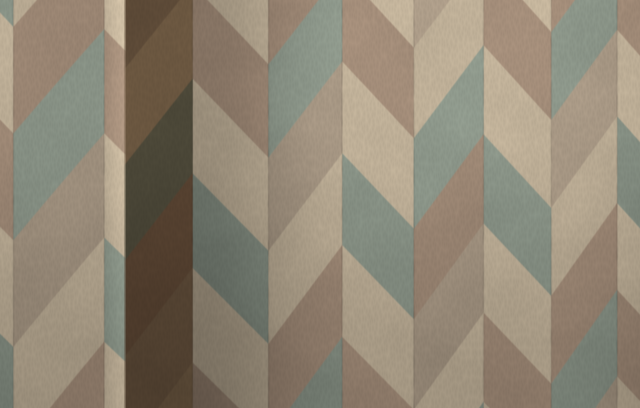
Reproduce this pattern procedurally as a Shadertoy shader.

```glsl
// Lengths are fractions of the canvas width, y measured downward
const vec3 CREAM = vec3(0.755, 0.695, 0.6);
const vec3 GREY  = vec3(0.67, 0.607, 0.53);
const vec3 PINK  = vec3(0.635, 0.548, 0.472);
const vec3 TEAL  = vec3(0.55, 0.59, 0.54);
const vec3 RECESS_TINT = vec3(0.51, 0.45, 0.385);

const float CORNER_X = 0.1953;    // edge of the near wall
const float FOLD_X = 0.3008;      // recess meets the far wall
const float NEAR_SEAM_X = 0.1628;
const float NEAR_COLUMN = 0.1419;
const float FAR_COLUMN = 0.1204;
const float FAR_NARROWING = 0.0148;
const float ZIGZAG = 0.94;        // chevron rise in band heights
const float SEAM_WIDTH = 0.0018;
const float SEAM_DEPTH = 0.17;
const float EDGE_SOFTNESS = 0.0016;
const float BLUR_STEP = 0.0009;   // spacing of the softening samples
const float TILE_VARIATION = 0.04;
const float FIBRE_DEPTH = 0.06;
const float BLOTCH_DEPTH = 0.014;

float hash(vec2 c) {
    return fract(sin(dot(c, vec2(127.1, 311.7))) * 43758.5);
}

// Distance to the nearest jittered cell point
float cellular(vec2 p) {
    vec2 cell = floor(p);
    float nearest = 2.0;
    for (int j = -1; j <= 1; j++)
    for (int i = -1; i <= 1; i++) {
        vec2 c = cell + vec2(i, j);
        vec2 point = c + vec2(hash(c), hash(c + 37.0));
        nearest = min(nearest, distance(p, point));
    }
    return nearest;
}

float blotches(vec2 p) {
    float sum = 0.0, amplitude = 1.0;
    for (int i = 0; i < 4; i++) {
        sum += amplitude * sin(p.x + 1.7 * sin(p.y * 0.7)) * sin(p.y + float(i));
        p = mat2(1.5, 1.1, -1.1, 1.5) * p;
        amplitude *= 0.6;
    }
    return sum;
}

// Falling columns share one order; rising columns alternate between two
vec3 bandColor(float column, float band) {
    float c = mod(column, 4.0), b = mod(band, 4.0);
    vec3 color;
    if (mod(c, 2.0) < 0.5)
        color = b < 0.5 ? TEAL : (abs(b - 2.0) < 0.5 ? PINK : CREAM);
    else if (c < 2.0)
        color = b < 0.5 ? CREAM : (b < 1.5 ? PINK : (b < 2.5 ? TEAL : GREY));
    else
        color = b < 0.5 ? PINK : (b < 1.5 ? GREY : (b < 2.5 ? CREAM : TEAL));
    return color * (1.0 + TILE_VARIATION * (hash(vec2(column, band)) - 0.5));
}

vec3 chevrons(vec2 p, bool nearWall) {
    // Column position, baseline and band height in perspective
    float d = p.x - (nearWall ? NEAR_SEAM_X : FOLD_X);
    float columnWidth = nearWall ? NEAR_COLUMN : FAR_COLUMN - FAR_NARROWING * d;
    float u = d / columnWidth + (nearWall ? 2.0 : 0.0);
    float baseline = nearWall ? 0.3711 - 0.1 * d : 0.2708 - 0.134 * d;
    float height = nearWall ? 0.1628 - 0.0275 * d : 0.1478 - 0.0186 * d;

    float zigzag = 1.0 - abs(1.0 - mod(u, 2.0));
    float v = (p.y - baseline) / height - ZIGZAG * zigzag;
    float edge = floor(v + 0.5), soft = EDGE_SOFTNESS / height;
    float column = floor(u);
    vec3 color = mix(bandColor(column, edge - 1.0), bandColor(column, edge),
                     smoothstep(-soft, soft, v - edge));

    // Joint between columns, fading in and out along its length
    float joint = floor(u + 0.5);
    float seam = abs(u - joint) * columnWidth;
    float worn = 0.65 + 0.35 * sin(p.y * 47.0 + joint * 2.3) * sin(p.y * 131.0 + joint);
    return color * (1.0 - SEAM_DEPTH * worn * (1.0 - smoothstep(0.0, SEAM_WIDTH, seam)));
}

vec3 lighting(vec2 p, bool nearWall) {
    float low = smoothstep(0.12, 0.68, p.y);
    if (nearWall) {
        float rim = smoothstep(NEAR_SEAM_X - 0.01, CORNER_X, p.x);
        return vec3(0.96 + 0.12 * rim - 0.15 * low);
    }
    if (p.x < FOLD_X)
        return RECESS_TINT * (1.07 - 0.2 * low);
    float away = smoothstep(0.0, 0.24, p.x - FOLD_X);
    float rightFall = smoothstep(0.85, 1.05, p.x);
    return vec3(mix(0.8, 1.01, away) - 0.18 * low - 0.06 * rightFall);
}

vec3 room(vec2 p) {
    bool nearWall = p.x < CORNER_X;
    return chevrons(p, nearWall) * lighting(p, nearWall);
}

void mainImage(out vec4 fragColor, in vec2 fragCoord) {
    vec2 p = vec2(fragCoord.x, iResolution.y - fragCoord.y) / iResolution.x;

    // Nine samples soften every seam and wall corner
    vec3 color = vec3(0.0);
    for (int j = -1; j <= 1; j++)
    for (int i = -1; i <= 1; i++)
        color += room(p + BLUR_STEP * vec2(i, j)) / 9.0;

    // Vertical fibres and faint worn patches
    float fibre = cellular(p * vec2(250.0, 90.0)) - 0.5;
    color *= 1.0 + FIBRE_DEPTH * fibre + BLOTCH_DEPTH * blotches(p * 24.0);
    fragColor = vec4(color, 1.0);
}
```
